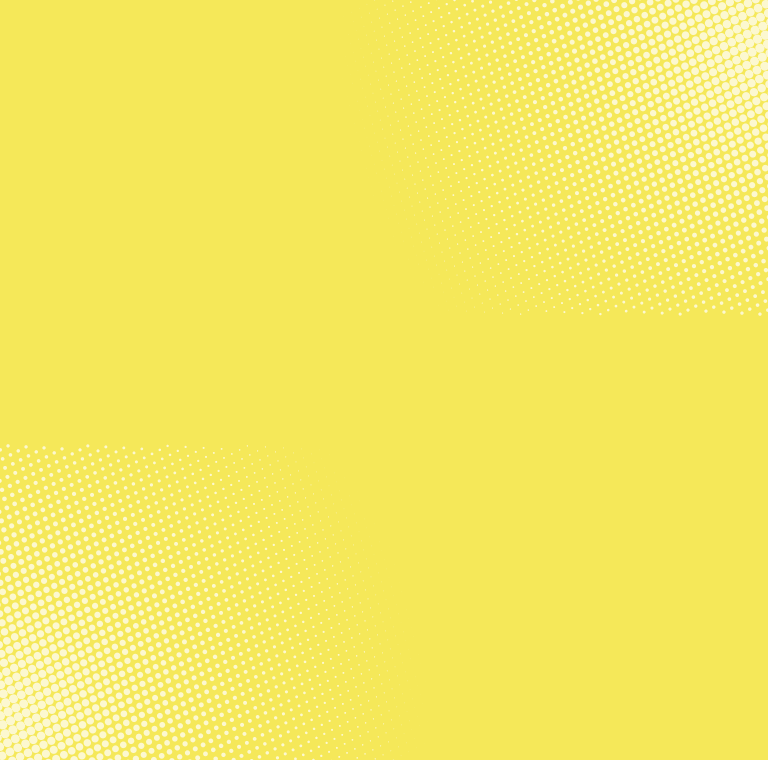
A Shadertoy shader for this background:

```glsl
#define PAPER vec3(0.96, 0.91, 0.35)
#define CREAM vec3(0.99, 0.973, 0.815)
#define ROW_STEP vec2(0.01026, 0.00526)
#define COLUMN_STEP vec2(-0.00316, 0.01184)
#define ANCHOR vec2(0.471, 0.088)
#define GLOW_CENTER vec2(0.505, 0.445)
#define GLOW_RADIUS 0.57
#define MAX_DOT 0.0062
#define FALLOFF 1.05
#define CUT_HEIGHT 0.086

// Nearest point of the skewed lattice, among the corners of its cell
vec2 nearestDot(vec2 p) {
    mat2 lattice = mat2(ROW_STEP, COLUMN_STEP);
    vec2 cell = floor(inverse(lattice) * p);
    vec2 nearest = lattice * cell;
    for (int i = 1; i < 4; i++) {
        vec2 corner = lattice * (cell + vec2(i % 2, i / 2));
        if (distance(p, corner) < distance(p, nearest)) nearest = corner;
    }
    return nearest;
}

// Dots shrink away from the glow and stop at the cut line
float dotRadius(vec2 center) {
    float fade = 1.0 - distance(center, GLOW_CENTER) / GLOW_RADIUS;
    return MAX_DOT * pow(max(fade, 0.0), FALLOFF) * step(CUT_HEIGHT, center.y);
}

void mainImage(out vec4 fragColor, in vec2 fragCoord) {
    float pixel = 1.0 / iResolution.y;
    vec2 p = (fragCoord - 0.5 * iResolution.xy) * pixel;

    // Half-turn symmetry: the lower half repeats the upper one
    if (p.y < 0.0) p = -p;

    vec2 center = nearestDot(p - ANCHOR) + ANCHOR;

    // Smooth dot coverage, dimmed when smaller than a pixel
    float radius = dotRadius(center);
    float cover = clamp(0.5 + (radius - distance(p, center)) / pixel, 0.0, 1.0);
    cover *= min(1.0, 2.0 * radius / pixel);

    fragColor = vec4(mix(PAPER, CREAM, cover), 1.0);
}
```
